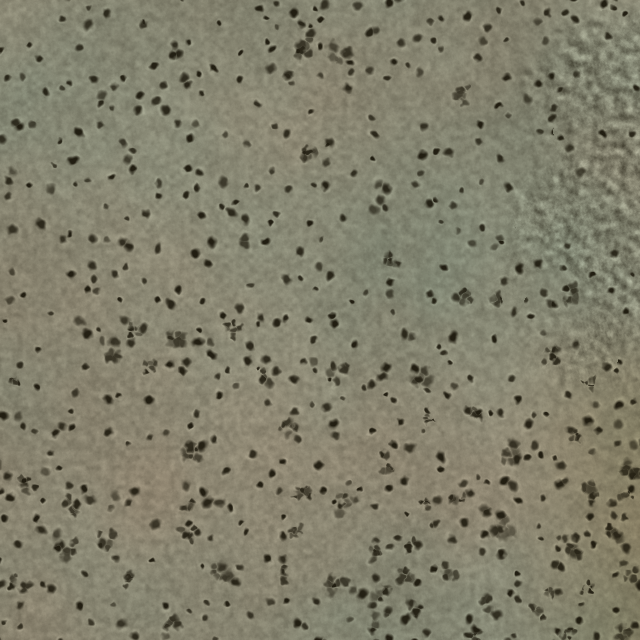
Reproduce this texture procedurally as a Shadertoy shader.

```glsl
// Weathered tan ground peppered with small dark pits and ragged dark clumps.
// Value noise mottles the ground, jittered grids scatter the spots, and a
// side-lit noise relief roughens a patch along the right edge.

#define PIT_COLOR vec3(0.10, 0.085, 0.04)
#define SAND_COLOR vec3(0.57, 0.56, 0.48)
#define GROUND_TONE 0.925
#define GRAIN 0.30
#define RELIEF 0.50
#define PIT_GRID 40.0
#define PIT_SHARE 0.36
#define PIT_RADIUS 0.0058
#define CLUMP_GRID 16.0
#define CLUMP_SPREAD 0.018
#define CLUMP_RADIUS 0.0085
#define RIM_LIGHT 0.12

float hash(vec2 p) {
    return fract(sin(dot(p, vec2(127.1, 311.7))) * 43758.5453);
}

vec2 hash2(vec2 p) {
    return vec2(hash(p), hash(p + 37.3));
}

float noise(vec2 p) {
    vec2 cell = floor(p), f = fract(p);
    f = f * f * (3.0 - 2.0 * f);
    float low = mix(hash(cell), hash(cell + vec2(1, 0)), f.x);
    float high = mix(hash(cell + vec2(0, 1)), hash(cell + vec2(1, 1)), f.x);
    return mix(low, high, f.y);
}

float fbm(vec2 p) {
    float sum = 0.0, amp = 0.5;
    for (int i = 0; i < 4; i++) {
        sum += amp * noise(p);
        p = mat2(1.6, 1.2, -1.2, 1.6) * p + 5.7;
        amp *= 0.5;
    }
    return sum / 0.9375;
}

// One soft spot: x is darkness, y is the pale rim on its lit side
vec2 spot(vec2 d, float radius, float depth) {
    float r = length(d) / radius;
    float rim = smoothstep(0.9, 1.4, r) * (1.0 - smoothstep(1.4, 2.2, r));
    float facing = max(dot(d / (length(d) + 1e-5), vec2(-0.7, -0.7)), 0.0);
    return depth * vec2(1.0 - smoothstep(0.4, 1.35, r), rim * facing);
}

// Single pits, slightly stretched in random directions
vec2 pits(vec2 uv, float rough) {
    vec2 result = vec2(0.0);
    vec2 home = floor(uv * PIT_GRID);
    for (int y = -1; y <= 1; y++)
    for (int x = -1; x <= 1; x++) {
        vec2 cell = home + vec2(x, y);
        if (hash(cell + 11.0) > PIT_SHARE * (1.0 - 0.6 * rough)) continue;
        vec2 d = uv - (cell + hash2(cell)) / PIT_GRID;
        float angle = 6.283 * hash(cell + 3.1);
        d = mat2(cos(angle), sin(angle), -sin(angle), cos(angle)) * d;
        d.x *= mix(0.7, 1.0, hash(cell + 8.4));
        float radius = PIT_RADIUS * mix(0.6, 1.25, hash(cell + 5.9));
        float depth = mix(0.5, 1.05, sqrt(hash(cell + 7.7)));
        result = max(result, spot(d, radius, depth));
    }
    return result;
}

// Ragged groups of blots, crowding toward the lower right
vec2 clumps(vec2 uv) {
    vec2 result = vec2(0.0);
    vec2 home = floor(uv * CLUMP_GRID);
    for (int y = -1; y <= 1; y++)
    for (int x = -1; x <= 1; x++) {
        vec2 cell = home + vec2(x, y);
        vec2 center = (cell + 0.15 + 0.7 * hash2(cell + 51.0)) / CLUMP_GRID;
        float low = 1.0 - smoothstep(0.1, 0.62, center.y);
        float share = 0.04 + low * mix(0.25, 0.65, smoothstep(0.2, 0.6, center.x));
        if (hash(cell + 71.0) > share) continue;
        float size = mix(0.55, 1.0, hash(cell + 83.0));
        for (int i = 0; i < 6; i++) {
            vec2 seed = cell + 9.13 * float(i + 1);
            vec2 offset = (hash2(seed) - 0.5) * vec2(1.7, 2.0) * CLUMP_SPREAD * size;
            float radius = CLUMP_RADIUS * size * mix(0.6, 1.1, hash(seed + 2.0));
            float depth = mix(0.45, 0.95, hash(seed + 4.0));
            result = max(result, spot(uv - center - offset, radius, depth));
        }
    }
    return result;
}

void mainImage(out vec4 fragColor, in vec2 fragCoord) {
    vec2 uv = fragCoord / iResolution.y;

    // Rough patch on the right, with an uneven border
    vec2 away = (uv - vec2(1.02, 0.67)) / vec2(0.25, 0.29);
    float rough = 1.0 - smoothstep(0.6, 1.15, length(away) + fbm(uv * 9.0) - 0.5);

    // Ground: broad mottling, fine grain and side-lit relief
    float tone = GROUND_TONE + 0.16 * (fbm(uv * 5.0) - 0.5);
    tone += GRAIN * (fbm(uv * 130.0) - 0.5);
    vec2 q = uv * 95.0;
    float slope = fbm(q + vec2(0.4, 0.4)) - fbm(q - vec2(0.4, 0.4));
    tone += slope * RELIEF * mix(0.25, 1.5, rough) - 0.06 * rough;

    // Spots with wobbling outlines
    vec2 wobble = vec2(noise(uv * 150.0), noise(uv * 150.0 + 40.0)) - 0.5;
    vec2 marks = max(pits(uv + 0.004 * wobble, rough), clumps(uv + 0.007 * wobble));
    tone += RIM_LIGHT * marks.y;
    tone *= 1.0 - 0.93 * min(marks.x, 1.0);

    // Warm and greenish drifts, browner toward the lower right
    vec3 color = mix(PIT_COLOR, SAND_COLOR, tone);
    float warmth = fbm(uv * 3.5 + 20.0) - 0.5;
    float brown = smoothstep(0.75, 1.05, uv.x) * (1.0 - smoothstep(0.3, 0.55, uv.y));
    color += tone * (warmth * vec3(0.07, -0.02, -0.03) - brown * vec3(0.02, 0.04, 0.07));
    fragColor = vec4(clamp(color, 0.0, 1.0), 1.0);
}
```
